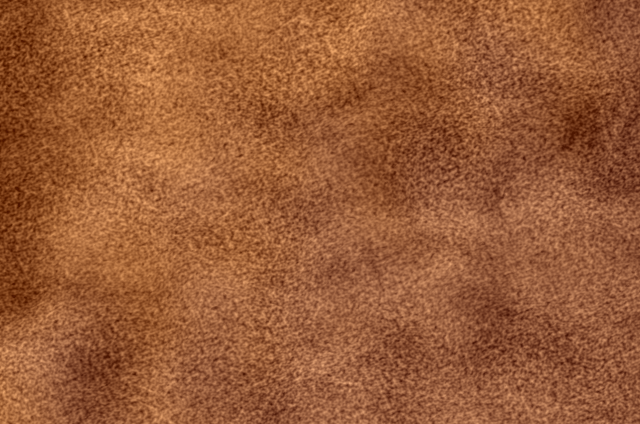
Write a Shadertoy shader that draws this texture.

```glsl
// Worn brown suede: cloudy tanned hide with a fine nap, pale scuffs and dark creases.

float hash(vec2 cell) {
    vec3 q = fract(cell.xyx * vec3(0.1031, 0.1030, 0.0973));
    q += dot(q, q.yzx + 33.33);
    return fract((q.x + q.y) * q.z);
}

float cornerSlope(vec2 cell, vec2 offset) {
    float angle = 6.2832 * hash(cell);
    return dot(vec2(cos(angle), sin(angle)), offset);
}

// Gradient noise, roughly -0.7 to 0.7
float noise(vec2 p) {
    vec2 cell = floor(p), f = p - cell;
    vec2 u = f * f * f * (f * (f * 6.0 - 15.0) + 10.0);
    vec2 e = vec2(1.0, 0.0);
    float low = mix(cornerSlope(cell, f), cornerSlope(cell + e, f - e), u.x);
    float high = mix(cornerSlope(cell + e.yx, f - e.yx), cornerSlope(cell + 1.0, f - 1.0), u.x);
    return mix(low, high, u.y);
}

float fbm(vec2 p) {
    float sum = 0.0, amplitude = 1.0;
    for (int i = 0; i < 5; i++) {
        sum += amplitude * noise(p);
        p = mat2(1.6, 1.2, -1.2, 1.6) * p + 17.3;
        amplitude *= 0.62;
    }
    return sum;
}

float patchAt(vec2 p, vec2 center, vec2 radius) {
    vec2 d = (p - center) / radius;
    return exp(-dot(d, d));
}

// Broad light and shade across the hide
float shading(vec2 p) {
    float tone = 0.40 * patchAt(p, vec2(0.40, 0.68), vec2(0.40, 0.42));
    tone += 0.45 * patchAt(p, vec2(1.20, 0.95), vec2(0.20, 0.12));
    tone += 0.50 * patchAt(p, vec2(1.06, 0.49), vec2(0.20, 0.035));
    tone += 0.40 * patchAt(p, vec2(0.06, 0.12), vec2(0.15, 0.14));
    tone -= 0.40 * patchAt(p, vec2(0.97, 0.68), vec2(0.30, 0.22));
    tone -= 0.45 * patchAt(p, vec2(1.50, 0.75), vec2(0.22, 0.40));
    tone -= 0.75 * patchAt(p, vec2(0.25, 0.13), vec2(0.06, 0.17));
    tone -= 0.30 * patchAt(p, vec2(1.25, 0.20), vec2(0.16, 0.10));
    float leftEdge = 1.0 - smoothstep(0.03, 0.18, p.x);
    return tone - 1.0 * leftEdge * smoothstep(0.12, 0.32, p.y);
}

void mainImage(out vec4 fragColor, in vec2 fragCoord) {
    vec2 p = fragCoord / iResolution.y;
    vec2 warp = vec2(noise(p * 5.0 + 3.7), noise(p * 5.0 + 41.2));
    vec2 hide = p + 0.07 * warp;

    // Clouds, some rubbed sideways
    float tone = 0.08 + shading(hide);
    tone += 0.62 * fbm(hide * 4.0 + 8.0);
    tone += 0.50 * fbm(hide * vec2(3.0, 9.0) + 25.0);

    // Short pale scuffs and soft dark creases along broken ridges
    float scuffLine = 1.0 - smoothstep(0.0, 0.07, abs(noise(hide * vec2(9.0, 13.0) + 60.0)));
    tone += 0.50 * scuffLine * smoothstep(0.12, 0.42, noise(p * 6.5 + 71.0));
    float creaseLine = 1.0 - smoothstep(0.0, 0.12, abs(noise(hide * vec2(8.0, 5.0) + 90.0)));
    tone -= 0.50 * creaseLine * smoothstep(0.10, 0.40, noise(p * 5.0 + 103.0));

    // Fine nap, slightly slanted, with small dark pits
    vec2 nap = mat2(0.92, -0.39, 0.39, 0.92) * (p + 0.012 * warp);
    float grain = 1.15 * noise(nap * vec2(72.0, 92.0)) + 1.25 * noise(nap * vec2(135.0, 160.0) + 31.0);
    float pits = smoothstep(0.18, 0.50, noise(nap * vec2(85.0, 110.0) + 57.0));
    tone += grain * (1.0 + 0.5 * noise(p * 4.0 + 12.0)) - 0.45 * pits;

    // Tan ramp, rosier toward the lower right
    tone = clamp(tone, -1.7, 1.8);
    vec3 color = vec3(0.60, 0.357, 0.203) + tone * vec3(0.175, 0.160, 0.125);
    float rosy = smoothstep(0.1, 1.0, 0.6 * p.x - 0.8 * p.y + 0.55 + 0.5 * warp.x);
    color += mix(vec3(0.012, 0.002, -0.022), vec3(-0.012, 0.002, 0.035), rosy);
    fragColor = vec4(clamp(color, 0.0, 1.0), 1.0);
}
```
